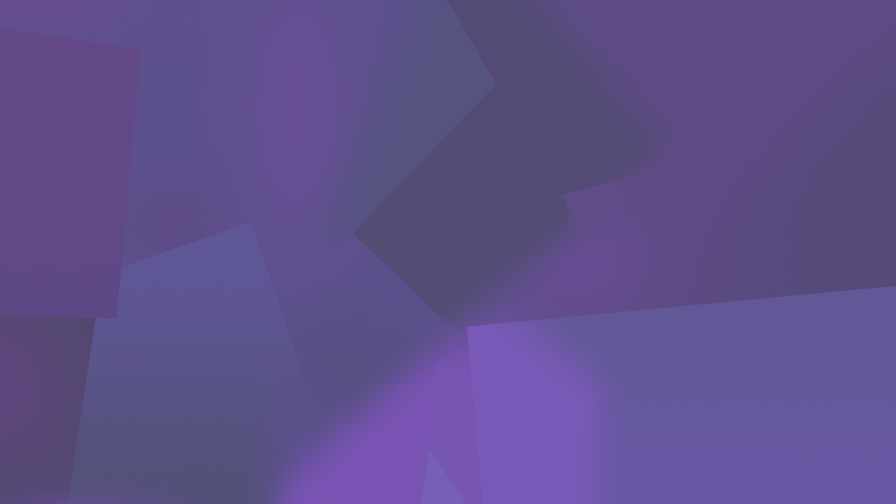
Write a WebGL 2 fragment shader that draws this background.

```glsl
#version 300 es
precision highp float;
// Overlapping translucent violet panels with crisp and blurred edges.
// Each panel is an intersection of half-planes; soft round glows tint
// the layers. Space is 4.32 units tall, origin at the lower left.
uniform vec2 u_resolution;
out vec4 outColor;

// Coverage to the left of the line a -> b, with edge half-width w.
float side(vec2 p, vec2 a, vec2 b, float w) {
  vec2 d = normalize(b - a);
  return smoothstep(-w, w, dot(p - a, vec2(-d.y, d.x)));
}

// Convex panel, corners counter-clockwise.
float quad(vec2 p, vec2 a, vec2 b, vec2 c, vec2 d, float w) {
  return min(min(side(p, a, b, w), side(p, b, c, w)),
             min(side(p, c, d, w), side(p, d, a, w)));
}

float glow(vec2 p, vec2 center, vec2 radius) {
  vec2 q = (p - center) / radius;
  return exp(-dot(q, q));
}

float hash(vec2 p) {
  return fract(sin(dot(p, vec2(12.99, 78.23))) * 43758.5);
}

void main() {
  vec2 p = gl_FragCoord.xy / u_resolution.y * 4.32;
  float aa = 3.2 / u_resolution.y;

  // Backdrop: blue violet on the left, plum on the right
  vec3 color = mix(vec3(0.36, 0.315, 0.55), vec3(0.37, 0.295, 0.525), smoothstep(3.5, 5.5, p.x));
  color = mix(color, vec3(0.41, 0.31, 0.59), 0.9 * glow(p, vec2(2.55, 3.4), vec2(0.5, 1.2)));
  color = mix(color, vec3(0.365, 0.29, 0.52), 0.7 * glow(p, vec2(1.5, 2.4), vec2(0.5, 0.4)));
  color = mix(color, vec3(0.40, 0.30, 0.56), glow(p, vec2(0.3, 4.4), vec2(0.9, 0.5)));
  color = mix(color, vec3(0.34, 0.31, 0.51), glow(p, vec2(3.0, 1.2), vec2(0.6, 0.5)));

  // Blurred shadow on the right
  float shade = side(p, vec2(7.68, 3.85), vec2(5.9, 2.35), 0.55);
  color = mix(color, vec3(0.335, 0.29, 0.475), shade * smoothstep(5.0, 7.6, p.x));

  // Slate wedge with a blurred left edge
  float wedge = side(p, vec2(3.60, 4.32), vec2(2.78, 2.30), 0.28)
    * side(p, vec2(3.02, 2.32), vec2(4.25, 3.60), aa)
    * side(p, vec2(4.25, 3.60), vec2(3.83, 4.32), aa);
  wedge *= smoothstep(2.0, 2.6, p.y);
  color = mix(color, vec3(0.335, 0.325, 0.505), wedge);

  // Dark diamond, open to a blur on its lower right
  float diamond = side(p, vec2(4.25, 3.60), vec2(3.02, 2.32), aa)
    * side(p, vec2(3.02, 2.32), vec2(4.00, 1.39), aa)
    * side(p, vec2(4.92, 2.47), vec2(4.25, 3.60), aa);
  float blur = side(p, vec2(3.70, 1.40), vec2(5.20, 2.50), 0.25);
  color = mix(color, vec3(0.325, 0.30, 0.46), diamond * blur);

  // Dark slab descending from the top
  float slab = side(p, vec2(3.83, 4.32), vec2(4.92, 2.47), aa)
    * side(p, vec2(4.85, 2.66), vec2(5.27, 2.77), aa)
    * side(p, vec2(5.10, 2.58), vec2(5.85, 3.20), 0.15)
    * side(p, vec2(5.70, 3.10), vec2(4.65, 4.32), 0.3);
  color = mix(color, vec3(0.325, 0.295, 0.46), slab);

  // Magenta beam under the diagonal
  float beam = side(p, vec2(4.00, 1.55), vec2(2.20, 0.0), 0.24);
  color = mix(color, vec3(0.47, 0.325, 0.70), beam * (1.0 - smoothstep(1.0, 2.0, p.y))
    * (1.0 - smoothstep(4.0, 5.2, p.x)));
  color = mix(color, vec3(0.41, 0.30, 0.585), 0.8 * (1.0 - blur) * glow(p, vec2(4.95, 2.1), vec2(0.6, 0.5)));

  // Small facet beside the slab
  float facet = quad(p, vec2(4.90, 2.15), vec2(5.43, 2.20), vec2(5.27, 2.77), vec2(4.85, 2.66), aa);
  color = mix(color, vec3(0.385, 0.315, 0.55), 0.35 * facet * smoothstep(2.1, 2.5, p.y));

  // Pale strip and sliver at the bottom
  float strip = quad(p, vec2(3.58, -0.3), vec2(4.17, -0.3), vec2(4.00, 1.45), vec2(3.78, 1.40), aa);
  color = mix(color, vec3(0.46, 0.345, 0.70), 0.6 * strip * (1.0 - smoothstep(0.9, 1.4, p.y)));
  float sliver = side(p, vec2(4.00, 0.0), vec2(3.68, 0.47), aa)
    * side(p, vec2(3.68, 0.47), vec2(3.61, 0.0), aa);
  color = mix(color, vec3(0.46, 0.38, 0.73), 0.8 * sliver);

  // Lower right panel, lit from its left
  float panel = quad(p, vec2(4.23, -1.0), vec2(9.0, -1.0), vec2(9.0, 1.995), vec2(4.00, 1.52), aa);
  vec3 panelColor = mix(vec3(0.41, 0.345, 0.645), vec3(0.385, 0.345, 0.595), smoothstep(0.0, 1.6, p.y));
  float lit = side(p, vec2(5.10, 0.0), vec2(5.18, 1.0), 0.25)
    * side(p, vec2(5.70, 0.6), vec2(4.50, 1.55), 0.3);
  panelColor = mix(panelColor, vec3(0.475, 0.35, 0.72), lit);
  color = mix(color, panelColor, panel);

  // Lower left corner
  float corner = side(p, vec2(0.58, 0.0), vec2(0.82, 1.59), aa) * step(p.y, 1.7);
  vec3 cornerColor = mix(vec3(0.325, 0.28, 0.44), vec3(0.37, 0.275, 0.49), glow(p, vec2(0.0, 1.0), vec2(0.5, 0.6)));
  color = mix(color, cornerColor, corner);

  // Tall blue panel, fading at its lower right
  float tall = quad(p, vec2(0.43, -1.0), vec2(3.32, -1.0), vec2(2.15, 2.42), vec2(0.88, 1.97), aa);
  tall *= 1.0 - smoothstep(0.0, 0.6, p.x - 2.05) * (1.0 - smoothstep(0.5, 1.4, p.y));
  vec3 tallColor = mix(vec3(0.325, 0.315, 0.475), vec3(0.37, 0.34, 0.585), smoothstep(0.0, 2.1, p.y));
  color = mix(color, tallColor, tall);
  color = mix(color, vec3(0.39, 0.31, 0.57), 0.8 * glow(p, vec2(0.7, -0.05), vec2(0.65, 0.15)));

  // Plum panel on the left
  float plum = quad(p, vec2(-1.0, 1.66), vec2(1.00, 1.59), vec2(1.21, 3.89), vec2(-1.0, 4.24), aa);
  color = mix(color, mix(vec3(0.365, 0.285, 0.525), vec3(0.39, 0.285, 0.53), smoothstep(1.6, 3.0, p.y)), plum);

  // Dither against banding
  outColor = vec4(color + (hash(gl_FragCoord.xy) - 0.5) / 255.0, 1.0);
}
```
